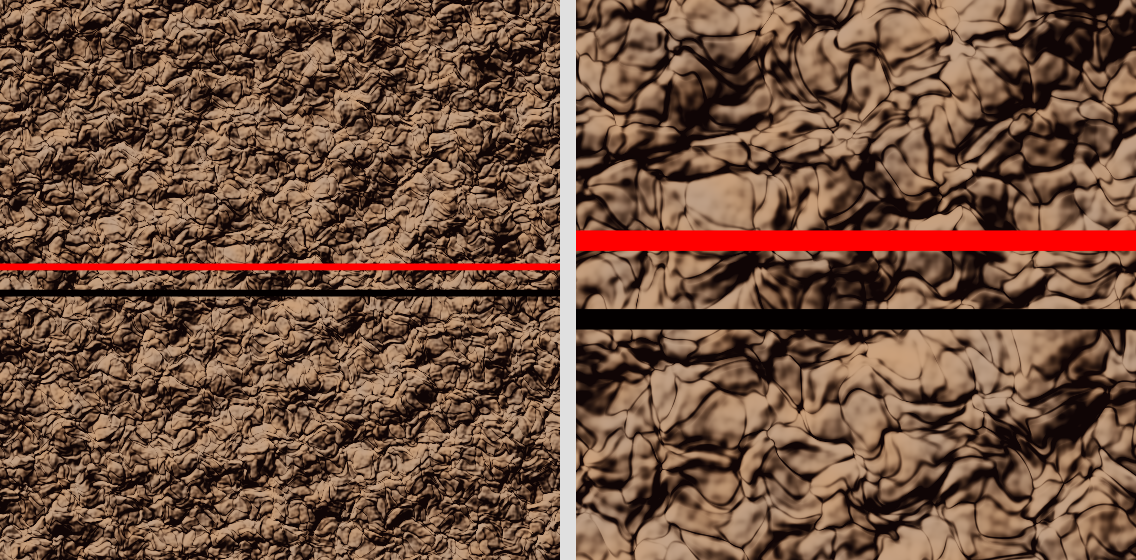
Left: the whole. Right: its middle third, enlarged.
A Shadertoy shader for this texture:

```glsl
// Crumbly brown soil lit from the upper left, crossed by a red and a black bar.
// Clods are domed, weighted Voronoi cells over gradient noise; the slope toward
// the light and the cracks between clods select a tone from an earth palette.

const vec3 SHADOW    = vec3(0.06, 0.02, 0.02);
const vec3 DARK_SOIL = vec3(0.24, 0.15, 0.10);
const vec3 MID_SOIL  = vec3(0.40, 0.28, 0.20);
const vec3 PALE_SOIL = vec3(0.55, 0.41, 0.31);
const vec3 HIGHLIGHT = vec3(0.70, 0.56, 0.44);
const vec3 RED       = vec3(1.0, 0.0, 0.0);
const vec3 BLACK     = vec3(0.01, 0.0, 0.0);
const vec2 LIGHT_DIR = vec2(-0.5, 0.866);

vec3 hash3(vec2 p) {
    vec3 q = fract(p.xyx * vec3(0.1031, 0.1030, 0.0973));
    q += dot(q, q.yxz + 33.33);
    return fract((q.xxy + q.yzz) * q.zyx);
}

float cornerSlope(vec2 cell, vec2 offset) {
    float angle = 6.2832 * hash3(cell).x;
    return dot(vec2(cos(angle), sin(angle)), offset);
}

float gradientNoise(vec2 p) {
    vec2 i = floor(p), f = fract(p);
    vec2 u = f * f * f * (f * (f * 6.0 - 15.0) + 10.0);
    vec2 e = vec2(0.0, 1.0);
    float low  = mix(cornerSlope(i, f), cornerSlope(i + e.yx, f - e.yx), u.x);
    float high = mix(cornerSlope(i + e, f - e), cornerSlope(i + e.yy, f - e.yy), u.x);
    return mix(low, high, u.y);
}

// x: dome height of the nearest clod, y: gap to the next clod (0 in a crack)
vec2 clods(vec2 p) {
    vec2 cell = floor(p);
    float nearest = 9.0, second = 9.0;
    for (int y = -1; y <= 1; y++)
    for (int x = -1; x <= 1; x++) {
        vec2 id = cell + vec2(x, y);
        vec3 rnd = hash3(id + 71.0);
        vec2 d = id + rnd.xy - p;
        float depth = dot(d, d) + 0.35 * rnd.z;
        second = min(second, max(nearest, depth));
        nearest = min(nearest, depth);
    }
    return vec2(1.0 - nearest, second - nearest);
}

// Bends the plane so that clod outlines become ragged
vec2 warp(vec2 p, float scale, float amount) {
    vec2 q = p * scale;
    return p + amount * vec2(gradientNoise(q + 13.0), gradientNoise(q + 57.0));
}

// x: surface height, y: how deep the point lies in a crack
vec2 relief(vec2 p) {
    vec2 q = warp(warp(p, 24.0, 0.022), 75.0, 0.009) * vec2(0.88, 1.1);
    vec2 coarse = clods(q * 27.0);
    vec2 fine = clods(q * 58.0 + 19.0);
    float height = 0.45 / 9.0 * gradientNoise(p * 9.0 + 5.0)
                 + 0.40 / 20.0 * gradientNoise(p * 20.0 + 31.0)
                 + 0.50 / 27.0 * coarse.x
                 + 0.60 / 58.0 * fine.x
                 + 0.40 / 130.0 * gradientNoise(p * 130.0);
    float crack = 0.9 * (1.0 - smoothstep(0.0, 0.20, coarse.y))
                + 0.8 * (1.0 - smoothstep(0.0, 0.24, fine.y));
    return vec2(height, crack);
}

float soilTone(vec2 p) {
    float reach = 0.004;
    vec2 here = relief(p);
    float slope = (here.x - relief(p + LIGHT_DIR * reach).x) / reach;
    float pit = smoothstep(0.22, 0.60, gradientNoise(p * 15.0 + 83.0));
    float grit = 0.45 * gradientNoise(p * 190.0 + 7.0);
    vec2 fromCentre = p - 0.5;
    float vignette = 0.8 * dot(fromCentre, fromCentre);
    float light = slope - here.y - 0.9 * pit + grit - vignette + 0.65;
    return 1.0 / (1.0 + exp(-2.2 * light));
}

vec3 soilColour(float tone) {
    float s = 4.0 * clamp((tone - 0.1) / 0.8, 0.0, 1.0);
    vec3 colour = mix(SHADOW, DARK_SOIL, clamp(s, 0.0, 1.0));
    colour = mix(colour, MID_SOIL, clamp(s - 1.0, 0.0, 1.0));
    colour = mix(colour, PALE_SOIL, clamp(s - 2.0, 0.0, 1.0));
    colour = mix(colour, HIGHLIGHT, clamp(s - 3.0, 0.0, 1.0));
    return colour + 0.7 * max(tone - 0.9, 0.0);
}

float bar(float y, float centre, float halfHeight, float blur) {
    return 1.0 - smoothstep(-blur, blur, abs(y - centre) - halfHeight);
}

void mainImage(out vec4 fragColor, in vec2 fragCoord) {
    vec2 p = fragCoord / iResolution.xy;
    float blur = 0.7 / iResolution.y;

    // Soil with faint reddish and ochre patches
    vec3 colour = soilColour(soilTone(p));
    colour *= 1.0 + vec3(0.06, 0.0, -0.10) * gradientNoise(p * 32.0 + 41.0);

    // Horizontal bars
    colour = mix(colour, RED, bar(p.y, 0.5234, 0.0061, blur));
    colour = mix(colour, BLACK, bar(p.y, 0.4766, 0.0061, blur));
    fragColor = vec4(colour, 1.0);
}
```
